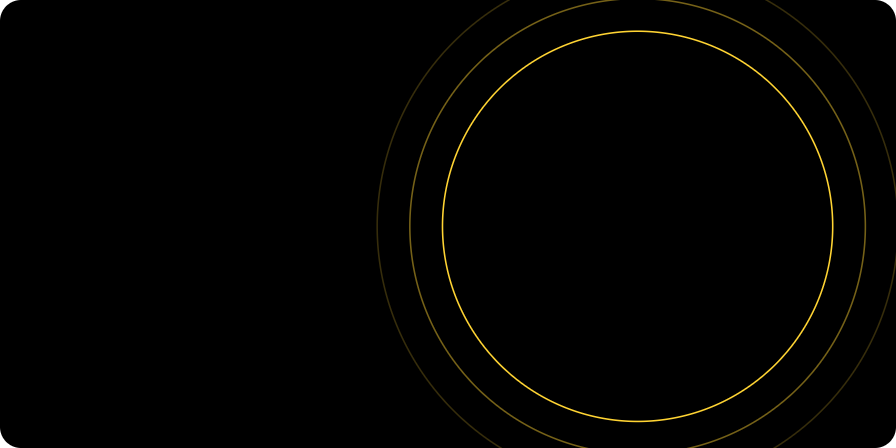
Give the GLSL for this background, as a Shadertoy shader.

```glsl
// Three thin concentric gold rings, fading outward, on a black card with rounded corners.

// Lengths are in units of the canvas height.
const vec3 CARD_COLOR = vec3(0.0);
const vec3 PAGE_COLOR = vec3(1.0);
const vec3 GOLD = vec3(1.0, 0.83, 0.20);
const vec2 RING_CENTER = vec2(1.4232, 0.4948);
const float INNER_RADIUS = 0.4355;
const float RING_SPACING = 0.0729;
const float LINE_WIDTH = 0.0035;
const float CORNER_RADIUS = 0.047;
const int RING_COUNT = 3;
const float RING_FADE = 0.46;

// Fraction of a pixel covered by a line of the given width.
float lineCoverage(float dist, float width, float pixel) {
    float low = max(dist - 0.5 * pixel, -0.5 * width);
    float high = min(dist + 0.5 * pixel, 0.5 * width);
    return clamp((high - low) / pixel, 0.0, 1.0);
}

float roundedBox(vec2 p, vec2 halfSize, float radius) {
    vec2 q = abs(p) - halfSize + radius;
    return length(max(q, 0.0)) + min(max(q.x, q.y), 0.0) - radius;
}

void mainImage(out vec4 fragColor, in vec2 fragCoord) {
    float pixel = 1.0 / iResolution.y;
    vec2 uv = fragCoord * pixel;
    vec2 cardSize = iResolution.xy * pixel;
    vec3 color = CARD_COLOR;

    // Rings, each dimmer than the one inside it
    float centerDist = length(uv - RING_CENTER);
    float opacity = 1.0;
    for (int i = 0; i < RING_COUNT; i++) {
        float radius = INNER_RADIUS + float(i) * RING_SPACING;
        float coverage = lineCoverage(centerDist - radius, LINE_WIDTH, pixel);
        color = mix(color, GOLD, opacity * coverage);
        opacity *= RING_FADE;
    }

    // Rounded card corners
    float cardDist = roundedBox(uv - 0.5 * cardSize, 0.5 * cardSize, CORNER_RADIUS);
    float outside = clamp(cardDist / pixel + 0.5, 0.0, 1.0);
    fragColor = vec4(mix(color, PAGE_COLOR, outside), 1.0);
}
```
